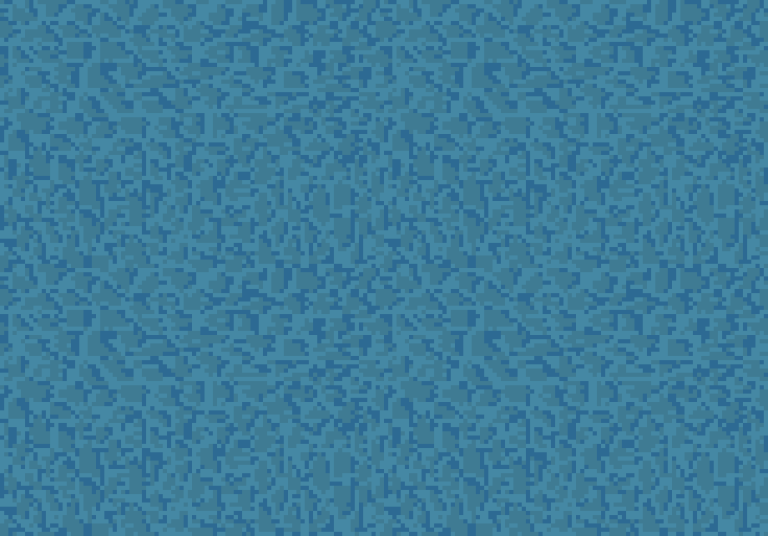
Write a Shadertoy shader that draws this texture.

```glsl
// Seamless pixel-art cobbles in muted blue, with pale joints and dark shaded rims.

#define REPEATS vec2(2.0, 2.0)         // tiles across and down
#define TEXELS vec2(92.0, 64.0)        // blocks in one tile
#define STONES vec2(12.0, 12.0)        // stones in one tile, even number of rows
#define JOINT_WIDTH 0.72               // half width of the joints, in blocks
#define RIM_WIDTH 1.1                  // width of the shaded rim, in blocks
#define ROUGHNESS 0.8                  // raggedness of the outlines
#define STRETCH 0.42                   // flat stones above, tall stones below
#define FLECKS 0.16                    // share of dark runs in the joints
#define STREAKS 0.14                   // share of pale runs on the stones
#define JOINT_COLOR vec3(0.270, 0.535, 0.642)
#define STONE_COLOR vec3(0.247, 0.482, 0.578)
#define RIM_COLOR vec3(0.176, 0.417, 0.575)

const float TAU = 6.2831853;

// Integer hash: two values from 0 to 1 for a non-negative lattice point.
vec2 hash2(vec2 p, uint salt) {
    uvec2 q = uvec2(p) * uvec2(1597u, 3812u) + salt * uvec2(7919u, 6271u);
    uint h = (q.x ^ (q.y << 8)) * 747796u + 28913u;
    h = (h ^ (h >> 15)) * 277803u;
    h ^= h >> 13;
    h *= 668265u;
    h ^= h >> 16;
    return vec2(h & 65535u, h >> 16) / 65535.0;
}

// Seed of a stone, in blocks; rows are staggered and the jitter wraps.
vec2 stoneSeed(vec2 id) {
    vec2 jitter = 0.66 * (hash2(mod(id, STONES), 1u) - 0.5);
    jitter.x += 0.5 * mod(id.y, 2.0) - 0.25;
    return (id + 0.5 + jitter) * TEXELS / STONES;
}

// Local proportions: wide above, tall below, thin slivers along the tile border.
vec2 stoneMetric(vec2 uv) {
    vec2 border = smoothstep(0.44, 0.5, abs(uv - 0.5));
    float s = STRETCH * sin(TAU * (uv.y - 0.45));
    s += 0.45 * (border.y - border.x);
    return vec2(exp(-s), exp(s));
}

// Distance to the nearest joint (x) and the direction towards it (yz).
vec3 nearestJoint(vec2 p) {
    vec2 metric = stoneMetric(p / TEXELS);
    vec2 base = floor(p * STONES / TEXELS);
    vec2 own = vec2(0.0);
    float best = 1e5;
    for (int j = -2; j <= 2; j++)
    for (int i = -2; i <= 2; i++) {
        vec2 d = (stoneSeed(base + vec2(i, j)) - p) * metric;
        if (dot(d, d) < best) {
            best = dot(d, d);
            own = d;
        }
    }
    vec3 joint = vec3(1e5, 1.0, 0.0);
    for (int j = -2; j <= 2; j++)
    for (int i = -2; i <= 2; i++) {
        vec2 d = (stoneSeed(base + vec2(i, j)) - p) * metric;
        vec2 across = d - own;
        if (dot(across, across) > 0.001) {
            vec2 n = normalize(across);
            float edge = dot(0.5 * (d + own), n);
            if (edge < joint.x) joint = vec3(edge, n);
        }
    }
    return joint;
}

// Flat colour of one block.
vec3 blockColor(vec2 block) {
    block = mod(block, TEXELS);
    vec3 joint = nearestJoint(block + 0.5);
    vec2 grain = hash2(block, 2u);
    vec2 run = hash2(vec2(floor(block.x / 2.0), block.y), 3u);
    float depth = joint.x + ROUGHNESS * (grain.x - 0.5) - JOINT_WIDTH;

    // Joints with scattered dark runs
    if (depth < 0.0) return run.x < FLECKS ? RIM_COLOR : JOINT_COLOR;

    // Broken shaded rim on the right and upper side of the stone
    float facing = dot(joint.yz, vec2(0.95, 0.31));
    if (depth < RIM_WIDTH && facing > 0.25 && grain.y > 0.1) return RIM_COLOR;

    // Stone face with a few worn streaks
    return run.y < STREAKS ? JOINT_COLOR : STONE_COLOR;
}

void mainImage(out vec4 fragColor, in vec2 fragCoord) {
    vec2 blocks = REPEATS * TEXELS;
    vec2 p = fragCoord / iResolution.xy * blocks - 0.5;
    vec2 cell = floor(p);

    // Blend neighbouring blocks over one screen pixel
    vec2 pixel = blocks / iResolution.xy;
    vec2 w = clamp((p - cell - 0.5) / pixel + 0.5, 0.0, 1.0);
    vec3 low = mix(blockColor(cell), blockColor(cell + vec2(1.0, 0.0)), w.x);
    vec3 high = mix(blockColor(cell + vec2(0.0, 1.0)), blockColor(cell + 1.0), w.x);
    fragColor = vec4(mix(low, high, w.y), 1.0);
}
```
